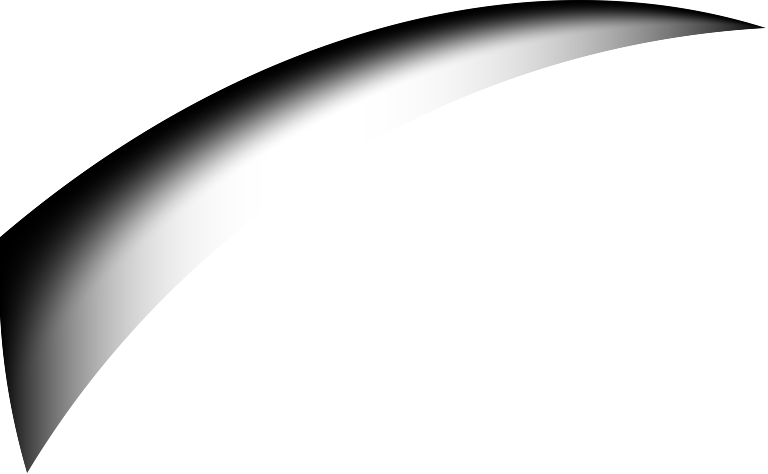
Reproduce this background procedurally as a Shadertoy shader.

```glsl
// A tapering crescent sweeping up to the right on white, shaded black to white like a curved metal blade.

// Height of the upper rim, measured down from the top of the canvas.
float upperRim(float x) {
    float t = x - 1.2236;
    return t * t * (0.3716 + 0.0306 * t + 0.0341 * (t - 0.3924) * (t + 1.2236));
}

// Signed distance to the large circle that cuts the lower rim.
const vec2 CUT_CENTER = vec2(1.7249, 2.0034);
const float CUT_RADIUS = 1.9473;

float lowerRim(float x) {
    float dx = x - CUT_CENTER.x;
    return CUT_CENTER.y - sqrt(max(CUT_RADIUS * CUT_RADIUS - dx * dx, 0.0));
}

// Bowed edge at the left end.
float leftRim(float y) {
    float u = max((y - 0.6646) / 0.3333, 0.0);
    return 0.057 * u * (0.3 + 0.7 * u);
}

// Brightness along the blade: dark at both ends, white in the middle.
float lengthLight(float x) {
    float leftShade = pow(clamp(1.0 - x / 0.633, 0.0, 1.0), 3.0);
    float rightShade = pow(clamp((x - 0.696) / 0.92, 0.0, 1.0), 2.5);
    return 1.0 - leftShade - rightShade;
}

void mainImage(out vec4 fragColor, in vec2 fragCoord) {
    // Canvas units: height is 1, y runs downward.
    vec2 p = fragCoord / iResolution.xy;
    p = vec2(p.x * 1.6203, 1.0 - p.y);
    float pixel = 1.0 / iResolution.y;

    // Outline, positive inside.
    float top = upperRim(p.x);
    float depth = p.y - top;
    float inside = min(depth * 0.85, length(p - CUT_CENTER) - CUT_RADIUS);
    inside = min(inside, p.x - leftRim(p.y));
    float mask = smoothstep(-0.5 * pixel, 0.5 * pixel, inside);

    // Shade across the blade, from the black upper rim to the lit lower side.
    float across = depth / max(lowerRim(p.x) - top, 0.001);
    float light = smoothstep(0.01, 0.62, across) * lengthLight(p.x);

    fragColor = vec4(vec3(mix(1.0, light, mask)), 1.0);
}
```
